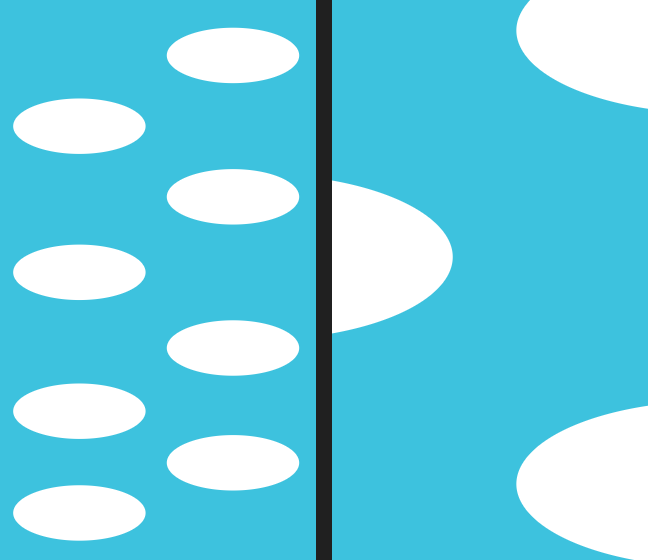
Left: the whole. Right: its middle third, enlarged.
A Shadertoy shader for this pattern:

```glsl
// Eight flat white ellipses on a turquoise ground, stepping up the canvas
// in two alternating columns. Their uneven vertical spacing is a straight
// climb bent by a short sine series; edges are smoothed over one pixel.

const float PI = 3.14159;

// Approximate signed distance to an axis-aligned ellipse.
float ellipseDistance(vec2 p, vec2 radii) {
    float k = length(p / radii);
    float slope = length(p / (radii * radii));
    return k * (k - 1.0) / max(slope, 0.001);
}

// Height of a spot's centre; t runs from 0 (lowest) to 1 (highest).
float spotHeight(float t) {
    float a = PI * t;
    return mix(0.084, 0.901, t)
         - 0.0462 * sin(a) - 0.0153 * sin(2.0 * a)
         + 0.0017 * sin(3.0 * a) + 0.0033 * sin(4.0 * a);
}

void mainImage(out vec4 fragColor, in vec2 fragCoord) {
    // Canvas height is one unit.
    vec2 p = fragCoord / iResolution.y;
    float pixel = 1.0 / iResolution.y;
    float width = iResolution.x * pixel;

    // Nearest spot: even ones on the left, odd ones on the right.
    float d = 1.0;
    for (int i = 0; i < 8; i++) {
        float column = i % 2 == 0 ? 0.2512 : 0.7373;
        vec2 centre = vec2(column * width, spotHeight(float(i) / 7.0));
        d = min(d, ellipseDistance(p - centre, vec2(0.2095 * width, 0.0495)));
    }

    // Flat fill with a smoothed edge.
    vec3 turquoise = vec3(0.24, 0.76, 0.87);
    float cover = clamp(0.5 - d / pixel, 0.0, 1.0);
    fragColor = vec4(mix(turquoise, vec3(1.0), cover), 1.0);
}
```
